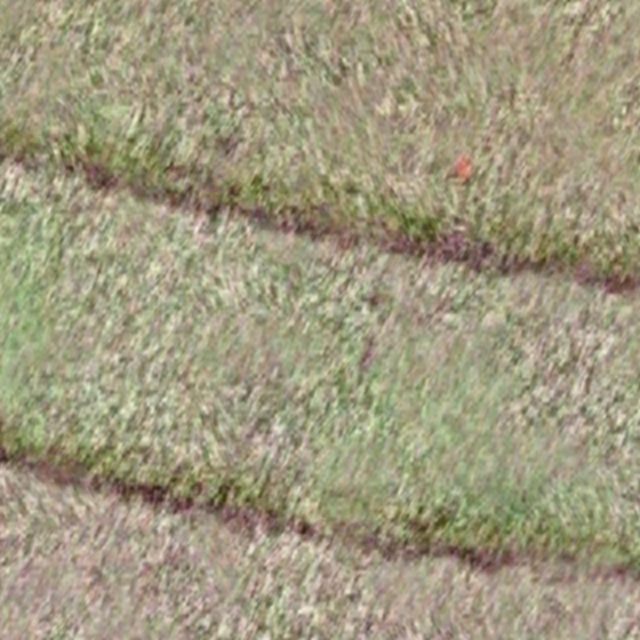
This texture is drawn by a three.js fragment shader. Its source:

```glsl
// Dry grass hillside cut by two sloping earth ledges. Smooth colour fields set
// the terraces, moss and patches; short leaning stretched noise draws the
// blades, varying both their brightness and their hue.
varying vec2 vUv;

const vec3 TAN = vec3(0.645, 0.605, 0.495);
const vec3 PALE = vec3(0.715, 0.670, 0.590);
const vec3 MAUVE = vec3(0.640, 0.580, 0.530);
const vec3 SAGE = vec3(0.640, 0.640, 0.525);
const vec3 GREEN = vec3(0.560, 0.640, 0.445);
const vec3 MOSS = vec3(0.525, 0.525, 0.350);
const vec3 EARTH = vec3(0.425, 0.315, 0.295);
const vec3 RUST = vec3(0.790, 0.440, 0.350);
const vec2 BLADE = vec2(112.0, 64.0); // blades across and up the canvas
const float LEAN_RIGHT = 0.38;
const float LEAN_LEFT = -0.30;
const float CONTRAST = 0.41;
const float HUE_SPREAD = 0.12;

float hash(vec2 p) {
  vec3 q = fract(vec3(p.xyx) * 0.1031);
  q += dot(q, q.yzx + 33.33);
  return fract((q.x + q.y) * q.z);
}

float noise(vec2 p) {
  vec2 i = floor(p);
  vec2 f = fract(p);
  f = f * f * (3.0 - 2.0 * f);
  return mix(mix(hash(i), hash(i + vec2(1, 0)), f.x),
             mix(hash(i + vec2(0, 1)), hash(i + vec2(1, 1)), f.x), f.y);
}

float fbm(vec2 p) {
  float sum = 0.0;
  float gain = 0.5;
  for (int i = 0; i < 4; i++) {
    sum += gain * noise(p);
    p = mat2(1.6, 1.2, -1.2, 1.6) * p + 7.3;
    gain *= 0.5;
  }
  return sum / 0.9375;
}

// Noise stretched along a leaning stem, centred on zero
float blades(vec2 p, float lean, float seed) {
  vec2 q = vec2(p.x - lean * p.y, p.y) * BLADE + seed;
  return 0.62 * noise(q) + 0.38 * noise(q * 1.7 + 31.0) - 0.5;
}

// Soft elliptical weight
float spot(vec2 p, vec2 centre, vec2 radius) {
  vec2 d = (p - centre) / radius;
  return exp(-dot(d, d));
}

// Pale lip below a ledge, speckled moss above it, broken earth along it
vec3 addLedge(vec3 col, vec2 p, float h, float width) {
  float rough = fbm(p * vec2(26.0, 34.0));
  float clump = fbm(p * vec2(13.0, 18.0) + 40.0);
  float lip = smoothstep(-0.08, -0.03, h) * (1.0 - smoothstep(-0.02, 0.0, h));
  float moss = smoothstep(-0.005, 0.02, h) * (1.0 - smoothstep(0.035, 0.09, h));
  float d = (h + (rough - 0.5) * 0.035) / width;
  col = mix(col, PALE, 0.4 * lip);
  col = mix(col, MOSS, moss * smoothstep(0.1, 0.55, clump));
  col = mix(col, EARTH, 0.55 * moss * smoothstep(0.54, 0.72, rough));
  return mix(col, EARTH, 0.85 * exp(-d * d) * smoothstep(0.1, 0.5, clump));
}

void main() {
  vec2 p = vUv;
  vec2 warp = vec2(fbm(p * 14.0), fbm(p * 14.0 + 50.0)) - 0.5;
  vec2 w = p + warp * 0.04;
  float upperLedge = p.y - (0.757 - 0.255 * p.x + 0.052 * p.x * p.x) + warp.y * 0.012;
  float lowerLedge = p.y - (0.284 - 0.270 * p.x + 0.088 * p.x * p.x) + warp.x * 0.012;
  float top = smoothstep(-0.012, 0.012, upperLedge);
  float bottom = 1.0 - smoothstep(-0.012, 0.012, lowerLedge);
  float drift = fbm(p * 6.0 + 12.0);

  // Terrace ground colours
  vec3 upper = mix(TAN, SAGE, 0.8 * smoothstep(0.3, 0.75, 0.4 * drift + 0.3 + 0.4 * (0.4 - p.x)));
  vec3 middle = mix(SAGE, PALE, 0.35 * smoothstep(0.3, 0.75, drift));
  vec3 lower = mix(MAUVE, PALE, 0.3 + 0.3 * smoothstep(0.3, 0.7, drift));
  vec3 col = mix(mix(middle, upper, top), lower, bottom);

  // Straw below the ledges
  float straw = 0.65 * spot(w, vec2(0.22, 0.64), vec2(0.17, 0.06))
    + 0.70 * spot(w, vec2(0.09, 0.215), vec2(0.10, 0.03))
    + 0.70 * spot(w, vec2(0.70, 0.11), vec2(0.07, 0.04))
    + 0.80 * spot(w, vec2(0.48, 0.14), vec2(0.07, 0.035));
  col = mix(col, PALE, min(straw, 0.85));

  // Living grass
  float lush = 0.65 * spot(w, vec2(0.02, 0.53), vec2(0.08, 0.15))
    + 0.60 * spot(w, vec2(0.15, 0.82), vec2(0.04, 0.05))
    + 0.55 * spot(w, vec2(0.66, 0.34), vec2(0.12, 0.09))
    + 0.30 * spot(w, vec2(0.55, 0.44), vec2(0.10, 0.06))
    + 0.35 * spot(w, vec2(0.43, 0.05), vec2(0.05, 0.06));
  col = mix(col, GREEN + 0.03, min(lush, 0.8));

  // Faded and mauve stems
  float faded = 0.70 * spot(w, vec2(0.66, 0.53), vec2(0.04, 0.07))
    + 0.75 * spot(w, vec2(0.90, 0.45), vec2(0.06, 0.14))
    + 0.70 * spot(w, vec2(0.41, 0.36), vec2(0.04, 0.12))
    + 0.45 * spot(w, vec2(0.40, 0.93), vec2(0.12, 0.07));
  col = mix(col, MAUVE - 0.015, min(faded, 0.8));

  col = addLedge(col, p, upperLedge, 0.017);
  col = addLedge(col, p, lowerLedge, 0.017);

  // Local accents
  col = mix(col, GREEN * 0.88, 0.8 * spot(w, vec2(0.80, 0.22), vec2(0.10, 0.045)));
  col = mix(col, EARTH + 0.05, 0.85 * spot(w, vec2(0.71, 0.615), vec2(0.09, 0.026)));
  col = mix(col, EARTH, 0.65 * spot(w, vec2(0.35, 0.78), vec2(0.022, 0.018)));
  col = mix(col, EARTH, 0.8 * spot(p - vec2(0.3 * (p.y - 0.445), 0), vec2(0.573, 0.445), vec2(0.010, 0.032)));
  col = mix(col, EARTH, 0.65 * spot(p, vec2(0.59, 0.532), vec2(0.018, 0.012)));
  col = mix(col, PALE, 0.7 * spot(p, vec2(0.565, 0.665), vec2(0.009, 0.05)));
  col = mix(col, RUST, 0.85 * spot(p, vec2(0.724, 0.737), vec2(0.013, 0.018)));
  col = mix(col, PALE + 0.12, 0.9 * spot(p, vec2(0.715, 0.643), vec2(0.014, 0.005)));

  // Blade shading and hue, calmer in scattered smooth areas
  vec2 stem = p + warp * 0.012;
  float side = smoothstep(0.3, 0.55, noise(p * 9.0 + 3.0) + 0.15 * (1.0 - top));
  float shade = mix(blades(stem, LEAN_LEFT, 5.0), blades(stem, LEAN_RIGHT, 90.0), side);
  float tint = blades(stem * 0.6, 0.2, 170.0);
  float warmth = blades(stem * 0.7, 0.1, 260.0);
  float calm = mix(0.6, 1.2, smoothstep(0.3, 0.65, fbm(p * 11.0 + 80.0)));
  col += calm * (CONTRAST * shade + 0.17 * (noise(p * 160.0) - 0.5));
  col += HUE_SPREAD * (tint * vec3(0.7, -0.6, 0.35) + warmth * vec3(0.25, 0.1, -0.7));
  gl_FragColor = vec4(clamp(col, 0.0, 1.0), 1.0);
}
```
